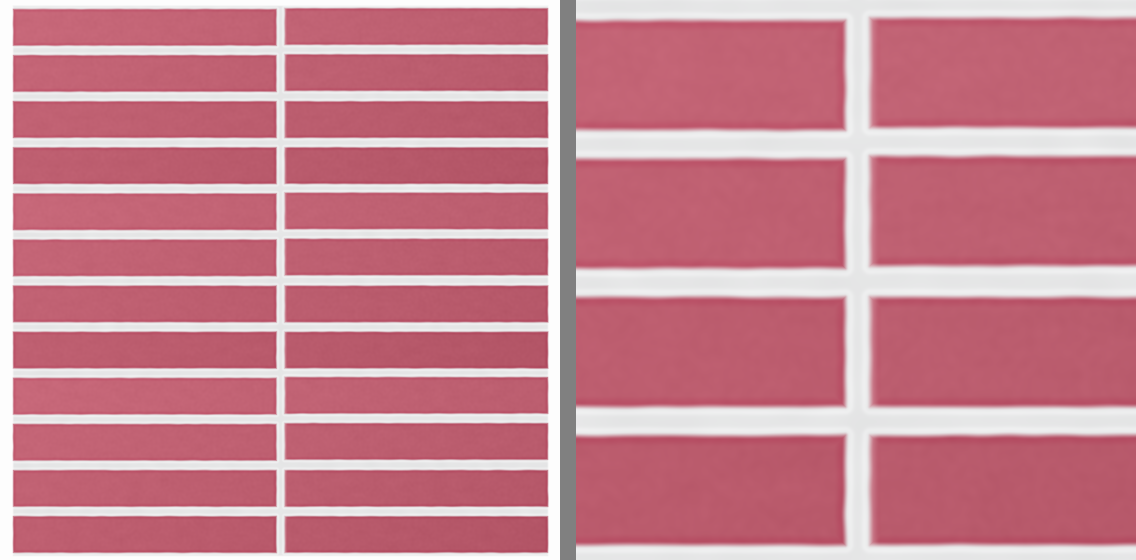
Left: the whole. Right: its middle third, enlarged.
A Shadertoy shader for this pattern:

```glsl
vec2 hashGradient(vec2 cell) {
    vec2 h = vec2(dot(cell, vec2(127.1, 311.7)), dot(cell, vec2(269.5, 183.3)));
    return 2.0 * fract(sin(h) * 43758.55) - 1.0;
}

float gradientNoise(vec2 p) {
    vec2 i = floor(p), f = fract(p);
    vec2 u = f * f * (3.0 - 2.0 * f);
    float low = mix(dot(hashGradient(i), f),
                    dot(hashGradient(i + vec2(1, 0)), f - vec2(1, 0)), u.x);
    float high = mix(dot(hashGradient(i + vec2(0, 1)), f - vec2(0, 1)),
                     dot(hashGradient(i + vec2(1, 1)), f - vec2(1, 1)), u.x);
    return mix(low, high, u.y);
}

float boxDistance(vec2 p, vec2 halfSize) {
    vec2 d = abs(p) - halfSize;
    return length(max(d, 0.0)) + min(max(d.x, d.y), 0.0);
}

void mainImage(out vec4 fragColor, in vec2 fragCoord) {
    vec2 uv = fragCoord / iResolution.xy;
    uv.y = 1.0 - uv.y;
    float pixel = 1.0 / min(iResolution.x, iResolution.y);
    float soft = max(0.0022, 0.75 * pixel);

    // Two columns by twelve rows, rows counted from the top
    vec2 pitch = vec2(0.485, 0.08233);
    vec2 firstCentre = vec2(0.2585, 0.0488);
    vec2 cell = clamp(floor((uv - firstCentre) / pitch + 0.5), vec2(0), vec2(1, 11));
    vec2 local = uv - firstCentre - cell * pitch;

    // The upper half of each four-row group sits slightly higher on the right
    float group = mod(cell.y, 4.0);
    local.y += 0.0015 * cell.x * step(group, 1.5);

    // Slightly uneven tile edges
    float edge = boxDistance(local, vec2(0.235, 0.0325));
    edge += 0.0009 * gradientNoise(uv * vec2(45.0, 60.0) + cell * 7.3);
    float tileMask = 1.0 - smoothstep(-soft, soft, edge);

    // Glaze: darker down each group and to the right, with fine mottling
    vec3 glaze = vec3(0.752, 0.379, 0.447);
    glaze -= vec3(0.022, 0.018, 0.018) * cell.x;
    glaze -= 0.011 * (group - 1.5);
    glaze -= 0.012 * local.x / 0.235;
    glaze += 0.014 * gradientNoise(uv * vec2(35.0, 60.0));
    glaze += 0.014 * gradientNoise(uv * 150.0);

    // Thin saturated rim, and a pale left edge on the right column
    glaze -= vec3(0.015, 0.05, 0.035) * smoothstep(-0.007, -0.002, edge);
    float paleEdge = cell.x * (1.0 - smoothstep(0.0, 0.006, local.x + 0.235));
    glaze = mix(glaze, vec3(0.85, 0.62, 0.66), 0.6 * paleEdge);

    // Grout with light shoulders beside the tiles
    vec3 grout = vec3(0.898, 0.9, 0.902);
    grout += 0.035 * exp(-pow((edge - 0.0035) / 0.0018, 2.0));
    grout += 0.018 * gradientNoise(uv * 40.0);

    // White surround
    float sheet = boxDistance(uv - vec2(0.501, 0.5015), vec2(0.4775, 0.491));
    float sheetMask = 1.0 - smoothstep(-soft, soft, sheet);
    vec3 color = mix(vec3(0.992), grout, sheetMask);
    color = mix(color, glaze, tileMask);
    fragColor = vec4(color, 1.0);
}
```
